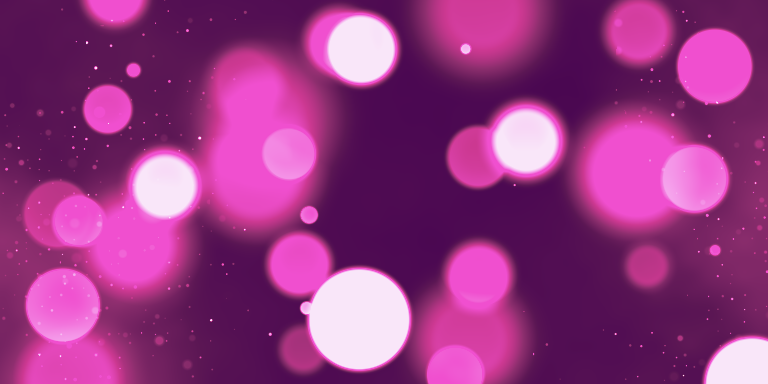
A WebGL 2 fragment shader for this background:

```glsl
#version 300 es
precision highp float;
// Defocused lights and fine dust over a dark plum haze.
// Families of soft discs are scattered by a low-discrepancy sequence, summed
// into one light value, and coloured through a plum-to-white ramp.

uniform vec2 u_resolution;
out vec4 outColor;

// Colour ramp, from shadow to highlight
const vec3 PLUM   = vec3(0.265, 0.005, 0.315);
const vec3 DUSK   = vec3(0.36, 0.09, 0.33);
const vec3 MAUVE  = vec3(0.55, 0.18, 0.43);
const vec3 ROSE   = vec3(0.80, 0.22, 0.57);
const vec3 PINK   = vec3(0.94, 0.31, 0.81);
const vec3 BLUSH  = vec3(0.96, 0.62, 0.92);
const vec3 WHITE  = vec3(0.975, 0.90, 0.975);

const vec2  SEQUENCE_STEP = vec2(0.75488, 0.56984); // spreads points evenly
const vec2  JITTER        = vec2(0.05, 0.08);       // share of canvas
const float OVERLAP       = 0.55;                   // gain where lights cross
const float RIM_GAIN      = 0.03;
const float HAZE_BASE     = 0.02;
const float HAZE_EDGE     = 0.46;                   // extra haze at the sides
const float HAZE_CLOUD    = 0.13;
const float FINE_CELL     = 0.030;
const float COARSE_CELL   = 0.075;

// Integer hash giving three values in 0..1
vec3 hash3(uvec3 v) {
    v = v * 1664525u + 1013904223u;
    v.x += v.y * v.z; v.y += v.z * v.x; v.z += v.x * v.y;
    v ^= v >> 16u;
    v.x += v.y * v.z; v.y += v.z * v.x; v.z += v.x * v.y;
    return vec3(v >> 8u) / 16777216.0;
}

float corner(vec2 cell) { return hash3(uvec3(uvec2(cell), 91u)).x; }

float valueNoise(vec2 p) {
    vec2 i = floor(p), f = fract(p);
    f = f * f * (3.0 - 2.0 * f);
    return mix(mix(corner(i), corner(i + vec2(1, 0)), f.x),
               mix(corner(i + vec2(0, 1)), corner(i + vec2(1, 1)), f.x), f.y);
}

float cloudNoise(vec2 p) {
    float sum = 0.0, weight = 0.5;
    for (int i = 0; i < 4; i++) {
        sum += weight * valueNoise(p);
        p = p * 2.03 + 7.1;
        weight *= 0.5;
    }
    return sum / 0.9375;
}

// Weakened screen blend
float addLight(float a, float b) {
    float hi = max(a, b);
    return hi + OVERLAP * min(a, b) * (1.0 - hi);
}

// Adds a family of discs; each vec2 range is (min, max), blur is relative to radius
float addDiscs(float light, vec2 p, uint seed, int count, vec2 origin,
               vec2 radii, vec2 blurs, vec2 levels) {
    float aspect = u_resolution.x / u_resolution.y;
    for (int i = 0; i < count; i++) {
        vec3 place = hash3(uvec3(uint(i), seed, 5u));
        vec3 look = hash3(uvec3(uint(i), seed, 23u));
        vec2 center = fract(origin + float(i) * SEQUENCE_STEP) + JITTER * (place.xy - 0.5) * 2.0;
        center.x *= aspect;
        float radius = mix(radii.x, radii.y, look.x);
        float blur = max(radius * mix(blurs.x, blurs.y, look.y * look.y), 1.0 / u_resolution.y);
        vec2 offset = p - center;
        float d = length(offset);
        float disc = 1.0 - smoothstep(radius - blur, radius + blur, d);
        float rim = RIM_GAIN * (smoothstep(0.3, 1.0, d / radius) - 0.5 - offset.y / radius);
        light = addLight(light, disc * (mix(levels.x, levels.y, look.z) + rim));
    }
    return light;
}

// One speck per grid cell, kept inside the cell
float dust(vec2 p, float cellSize, uint seed, float density, vec2 radii, float softness) {
    vec2 cell = floor(p / cellSize);
    vec3 place = hash3(uvec3(uvec2(cell), seed));
    vec3 look = hash3(uvec3(uvec2(cell), seed + 40u));
    float radius = mix(radii.x, radii.y, look.x * look.x);
    float blur = max(radius * softness, 0.7 / u_resolution.y);
    float d = length(p - (cell + mix(vec2(0.25), vec2(0.75), place.xy)) * cellSize);
    float speck = 1.0 - smoothstep(radius - blur, radius + blur, d);
    return speck * step(place.z, density) * mix(0.35, 1.0, look.y * look.y);
}

vec3 ramp(float t) {
    vec3 c = mix(PLUM, DUSK, clamp(t / 0.2, 0.0, 1.0));
    c = mix(c, MAUVE, clamp((t - 0.2) / 0.2, 0.0, 1.0));
    c = mix(c, ROSE, clamp((t - 0.4) / 0.18, 0.0, 1.0));
    c = mix(c, PINK, clamp((t - 0.58) / 0.12, 0.0, 1.0));
    c = mix(c, BLUSH, clamp((t - 0.79) / 0.09, 0.0, 1.0));
    return mix(c, WHITE, clamp((t - 0.88) / 0.08, 0.0, 1.0));
}

void main() {
    vec2 uv = gl_FragCoord.xy / u_resolution;
    vec2 p = gl_FragCoord.xy / u_resolution.y;

    // Haze gathers at the sides and thins towards the top
    float side = smoothstep(0.2, 1.0, abs(uv.x - 0.52) * 2.0);
    float cloud = cloudNoise(p * 2.6 + 3.0);
    float light = HAZE_BASE + cloud * (HAZE_CLOUD + HAZE_EDGE * side * mix(1.0, 0.45, uv.y));

    // Wide glows, dim discs, pink discs, white discs, small dots
    light = addDiscs(light, p, 1u, 7, vec2(0.61, 0.90), vec2(0.12, 0.19), vec2(0.40, 0.70), vec2(0.58, 0.76));
    light = addDiscs(light, p, 2u, 7, vec2(0.335, 0.81), vec2(0.06, 0.10), vec2(0.10, 0.45), vec2(0.46, 0.66));
    light = addDiscs(light, p, 3u, 10, vec2(0.355, 0.37), vec2(0.065, 0.10), vec2(0.07, 0.35), vec2(0.68, 0.79));
    light = addDiscs(light, p, 4u, 5, vec2(0.47, 0.87), vec2(0.09, 0.145), vec2(0.08, 0.38), vec2(0.96, 1.00));
    light = addDiscs(light, p, 5u, 5, vec2(0.38, 0.18), vec2(0.014, 0.026), vec2(0.15, 0.35), vec2(0.68, 0.90));

    // Dust drifts in clusters near the sides
    float cluster = side * smoothstep(0.3, 0.65, valueNoise(p * 3.5 + 11.0));
    light = addLight(light, dust(p, FINE_CELL, 7u, 0.6 * cluster, vec2(0.0015, 0.0045), 0.5));
    light = addLight(light, 0.45 * dust(p, COARSE_CELL, 8u, 0.6 * cluster, vec2(0.006, 0.013), 0.4));

    outColor = vec4(ramp(light), 1.0);
}
```
